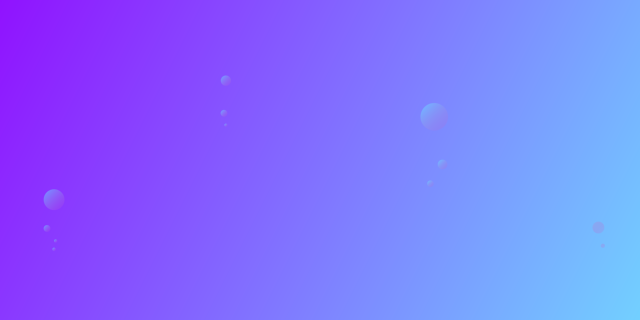
A Shadertoy shader for this background:

```glsl
// A diagonal gradient from violet to sky blue with four trails of small,
// translucent bubbles. Each bubble is an antialiased disc whose tint runs
// from a cool, denser upper left to a warm, faint lower right.

const vec3 VIOLET = vec3(0.565, 0.070, 1.0);
const vec3 SKY = vec3(0.448, 0.815, 1.0);
const vec2 GRADIENT_WEIGHTS = vec2(0.8, 0.2);   // rightward, downward

const vec3 COOL_TINT = vec3(0.43, 0.85, 1.0);
const vec3 WARM_TINT = vec3(0.74, 0.40, 0.82);
const float COOL_ALPHA = 0.50;
const float WARM_ALPHA = 0.18;
const float EDGE_WARMTH = 0.55;                 // extra warmth at far right
const vec2 WARM_RANGE = vec2(1.5, 1.85);        // where that warmth sets in

// Bubbles: centre x, centre y, radius, in canvas heights
const int BUBBLE_COUNT = 12;
const vec3 BUBBLES[BUBBLE_COUNT] = vec3[](
    vec3(0.169, 0.376, 0.0325), vec3(0.147, 0.286, 0.0105),
    vec3(0.174, 0.247, 0.0050), vec3(0.169, 0.221, 0.0052),
    vec3(0.706, 0.748, 0.0160), vec3(0.700, 0.646, 0.0105),
    vec3(0.706, 0.609, 0.0047), vec3(1.357, 0.635, 0.0430),
    vec3(1.383, 0.486, 0.0150), vec3(1.345, 0.426, 0.0100),
    vec3(1.870, 0.289, 0.0185), vec3(1.884, 0.232, 0.0065)
);

vec3 background(vec2 uv) {
    float t = dot(vec2(uv.x, 1.0 - uv.y), GRADIENT_WEIGHTS);
    return mix(VIOLET, SKY, t);
}

// Tint in rgb, coverage in a
vec4 bubbleLayer(vec2 p, vec3 bubble, float pixel) {
    vec2 local = (p - bubble.xy) / bubble.z;
    float coverage = smoothstep(pixel, -pixel, (length(local) - 1.0) * bubble.z);

    // Shade along the diagonal from upper left to lower right
    float shade = clamp(0.5 + 0.35 * (local.x - local.y), 0.0, 1.0);
    float warmth = EDGE_WARMTH * smoothstep(WARM_RANGE.x, WARM_RANGE.y, bubble.x);
    float tone = mix(shade, 1.0, warmth);
    return vec4(mix(COOL_TINT, WARM_TINT, tone),
                coverage * mix(COOL_ALPHA, WARM_ALPHA, shade));
}

void mainImage(out vec4 fragColor, in vec2 fragCoord) {
    vec2 p = fragCoord / iResolution.y;
    float pixel = 0.75 / iResolution.y;

    vec3 color = background(fragCoord / iResolution.xy);
    for (int i = 0; i < BUBBLE_COUNT; i++) {
        vec4 layer = bubbleLayer(p, BUBBLES[i], pixel);
        color = mix(color, layer.rgb, layer.a);
    }
    fragColor = vec4(color, 1.0);
}
```
